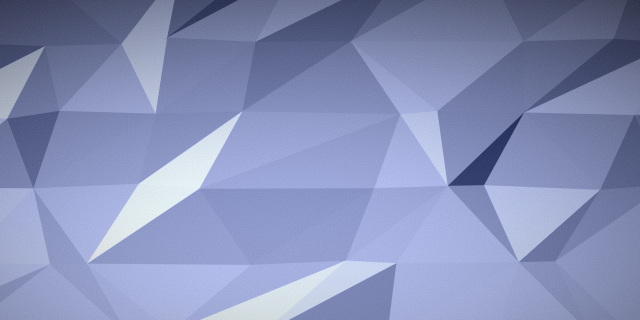
Write a Shadertoy shader that draws this background.

```glsl
// Low-poly faceted relief in periwinkle blue, lit from the upper left, with a vignette.

const vec2  CELL        = vec2(0.29, 0.23);   // mean facet size, in canvas heights
const float ROW_OFFSET  = -0.05;              // height of row zero
const float ROW_SHEAR   = 0.30;               // sideways drift per row, in cells
const vec2  JITTER      = vec2(0.46, 0.016);  // x in cells, y in canvas heights
const float JITTER_BIAS = 0.55;               // below 1 pushes the x jitter to its extremes
const vec2  VERTEX_SEED = vec2(17.0, 18.0);
const vec2  SPLIT_SEED  = vec2(71.0, 72.0);
const float RELIEF      = 0.056;              // vertex height amplitude
const float SLASH_SHARE = 0.68;               // share of cells split along the rising diagonal
const vec2  LIGHT_DIR   = vec2(-0.86, 0.51);
const float LIGHT_GAIN  = 0.66;
const float BASE_TONE   = 0.635;
const float TONE_FALL   = 0.22;               // darkening towards the top
const vec2  TONE_RANGE  = vec2(0.13, 0.97);
const vec3  TINT        = vec3(0.0, 0.045, 0.24);
const vec3  HIGHLIGHT   = vec3(0.97, 0.97, 0.98);
const vec2  GLOW_CENTER = vec2(0.46, 0.36);
const float VIGNETTE    = 0.78;
const float GRAIN_SCALE = 230.0;
const float GRAIN       = 0.036;

vec3 hash3(vec2 p) {
    vec3 q = fract(p.xyx * vec3(0.1031, 0.1030, 0.0973));
    q += dot(q, q.yxz + 33.33);
    return fract((q.xxy + q.yzz) * q.zyx);
}

float cornerSlope(vec2 cell, vec2 corner, vec2 f) {
    return dot(hash3(cell + corner).xy * 2.0 - 1.0, f - corner);
}

float gradientNoise(vec2 p) {
    vec2 i = floor(p), f = p - i;
    vec2 w = f * f * f * (f * (f * 6.0 - 15.0) + 10.0);
    vec2 e = vec2(0.0, 1.0);
    return mix(mix(cornerSlope(i, e.xx, f), cornerSlope(i, e.yx, f), w.x),
               mix(cornerSlope(i, e.xy, f), cornerSlope(i, e.yy, f), w.x), w.y);
}

// Mesh vertex: position in xy, relief height in z
vec3 vertex(vec2 id) {
    vec3 r = hash3(id + VERTEX_SEED) * 2.0 - 1.0;
    r.x = sign(r.x) * pow(abs(r.x), JITTER_BIAS);
    vec2 pos = vec2(id.x + ROW_SHEAR * id.y, id.y) * CELL;
    pos += vec2(r.x * JITTER.x * CELL.x, r.y * JITTER.y + ROW_OFFSET);
    return vec3(pos, r.z * RELIEF);
}

// Signed distance to a line, positive on its left
float leftOf(vec2 p, vec2 a, vec2 b) {
    vec2 d = b - a, q = p - a;
    return (d.x * q.y - d.y * q.x) / length(d);
}

// Adds one counter-clockwise facet: x sums tone times coverage, y sums coverage
void addFacet(inout vec2 sum, vec2 p, vec3 a, vec3 b, vec3 c, float blur) {
    float inside = min(leftOf(p, a.xy, b.xy),
                   min(leftOf(p, b.xy, c.xy), leftOf(p, c.xy, a.xy)));
    float cover = smoothstep(-blur, blur, inside);
    vec3 normal = normalize(cross(b - a, c - a));
    sum += cover * vec2(LIGHT_GAIN * dot(normal.xy, LIGHT_DIR), 1.0);
}

float facetLight(vec2 p, float blur) {
    vec2 sum = vec2(0.0);
    float row = floor((p.y - ROW_OFFSET) / CELL.y);
    for (int j = -1; j <= 1; j++) {
        float y = row + float(j);
        float column = floor(p.x / CELL.x - ROW_SHEAR * y);
        for (int i = -2; i <= 1; i++) {
            vec2 id = vec2(column + float(i), y);
            vec3 a = vertex(id);
            vec3 b = vertex(id + vec2(1.0, 0.0));
            vec3 c = vertex(id + vec2(1.0, 1.0));
            vec3 d = vertex(id + vec2(0.0, 1.0));
            if (hash3(id + SPLIT_SEED).x < SLASH_SHARE) {
                addFacet(sum, p, a, b, c, blur);
                addFacet(sum, p, a, c, d, blur);
            } else {
                addFacet(sum, p, a, b, d, blur);
                addFacet(sum, p, b, c, d, blur);
            }
        }
    }
    return sum.x / max(sum.y, 1e-4);
}

void mainImage(out vec4 fragColor, in vec2 fragCoord) {
    vec2 uv = fragCoord / iResolution.xy;
    vec2 p = fragCoord / iResolution.y;

    // Facet tone, tinted blue and fading to cream in the highlights
    float tone = BASE_TONE + TONE_FALL * (0.45 - uv.y) + facetLight(p, 0.7 / iResolution.y);
    tone = clamp(tone, TONE_RANGE.x, TONE_RANGE.y);
    vec3 color = min(tone + TINT, HIGHLIGHT);

    // Vignette and fine grain
    vec2 q = (uv - GLOW_CENTER) * vec2(1.0, 1.05);
    color *= 1.0 - VIGNETTE * dot(q, q);
    color += GRAIN * gradientNoise(p * GRAIN_SCALE);

    fragColor = vec4(clamp(color, 0.0, 1.0), 1.0);
}
```
